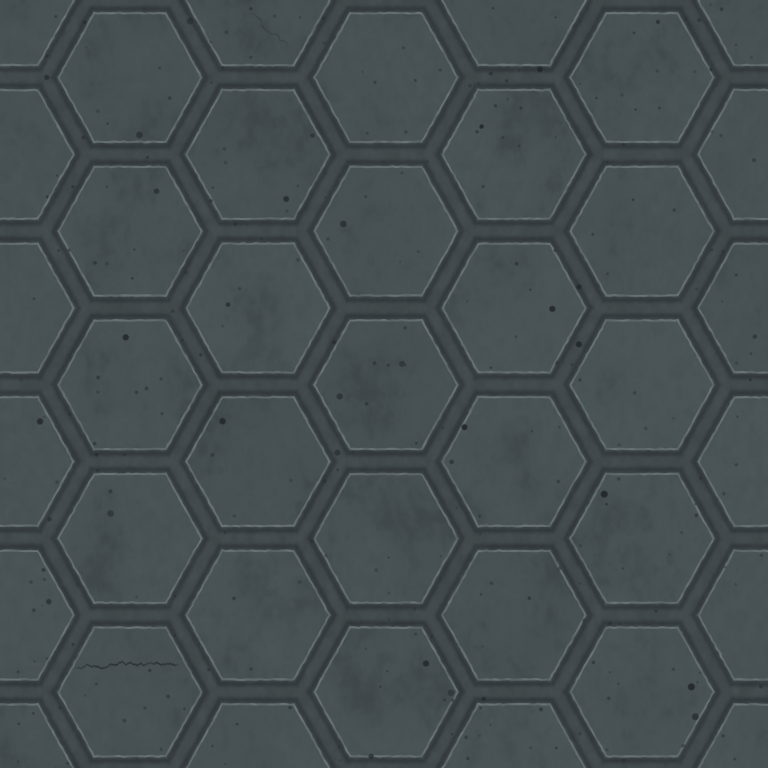
This pattern is drawn by a WebGL 2 fragment shader. Its source:

```glsl
#version 300 es
precision highp float;

uniform vec2 u_resolution;
out vec4 fragColor;

const vec2 LATTICE = vec2(1.0 / 3.0, 0.2);   // six staggered columns, five rows
const vec2 CENTRE = vec2(0.5026, 0.499);
const float STRETCH = 1.0392;                // makes the cells regular hexagons
const float APOTHEM = 0.1;
const float RIM = 0.0162;                    // distance of tile rim from joint centre

const vec3 SLATE = vec3(0.285, 0.325, 0.335);
const vec3 STAIN = vec3(0.235, 0.265, 0.275);
const vec3 JOINT = vec3(0.258, 0.290, 0.300);
const vec3 SHADOW = vec3(0.195, 0.218, 0.232);
const vec3 HIGHLIGHT = vec3(0.43, 0.465, 0.47);
const vec3 PIT = vec3(0.12, 0.135, 0.15);

float hash(vec2 p, float seed) {
    vec3 q = fract(vec3(p.xyx + seed * 7.31) * vec3(0.1031, 0.1030, 0.0973));
    q += dot(q, q.yzx + 33.33);
    return fract((q.x + q.y) * q.z);
}

float valueNoise(vec2 p, float seed) {
    vec2 i = floor(p), f = fract(p);
    f = f * f * (3.0 - 2.0 * f);
    float low = mix(hash(i, seed), hash(i + vec2(1, 0), seed), f.x);
    float high = mix(hash(i + vec2(0, 1), seed), hash(i + vec2(1, 1), seed), f.x);
    return mix(low, high, f.y);
}

float fbm(vec2 p, float seed) {
    float sum = 0.0, weight = 0.5;
    for (int i = 0; i < 5; i++) {
        sum += weight * valueNoise(p, seed + float(i));
        p = mat2(1.6, 1.2, -1.2, 1.6) * p + 3.7;
        weight *= 0.55;
    }
    return sum / 1.055;
}

// Offset from the nearest of the two interleaved lattices of tile centres.
vec2 tileOffset(vec2 p) {
    vec2 a = mod(p + 0.5 * LATTICE, LATTICE) - 0.5 * LATTICE;
    vec2 b = mod(p, LATTICE) - 0.5 * LATTICE;
    vec2 scale = vec2(STRETCH, 1.0);
    return length(a * scale) < length(b * scale) ? a : b;
}

float jointDistance(vec2 offset) {
    vec2 q = abs(offset * vec2(STRETCH, 1.0));
    return APOTHEM - max(q.y, dot(q, vec2(0.8660, 0.5)));
}

float band(float x, float halfWidth, float soft) {
    return 1.0 - smoothstep(max(halfWidth - soft, 0.0), halfWidth + soft, abs(x));
}

// One possible round pit in each square of a grid.
float pits(vec2 p, float cells, float chance, float radius, float pixel, float seed) {
    vec2 id = floor(p * cells);
    vec2 spot = 0.25 + 0.5 * vec2(hash(id, seed), hash(id, seed + 1.0));
    float r = radius * (0.5 + 0.5 * hash(id, seed + 2.0));
    float d = length(fract(p * cells) - spot) / cells;
    float present = step(hash(id, seed + 3.0), chance);
    return present * band(d, r, pixel) * (0.5 + 0.5 * hash(id, seed + 4.0));
}

// A wandering hairline from a to b.
float crack(vec2 p, vec2 a, vec2 b, float width, float pixel, float seed) {
    vec2 along = normalize(b - a);
    vec2 q = vec2(dot(p - a, along), dot(p - a, vec2(-along.y, along.x)));
    float span = length(b - a);
    float drift = (fbm(vec2(q.x * 60.0, 0.5), seed) - 0.5) * 0.022;
    float inside = smoothstep(0.0, 0.01, q.x) * smoothstep(0.0, 0.01, span - q.x);
    float strength = 0.45 + 0.55 * valueNoise(vec2(q.x * 90.0, 2.0), seed + 9.0);
    return inside * strength * band(q.y - drift, width, pixel);
}

void main() {
    vec2 uv = gl_FragCoord.xy / u_resolution;
    float pixel = 1.0 / min(u_resolution.x, u_resolution.y);

    vec2 offset = tileOffset(uv - CENTRE);
    vec2 tileId = floor((uv - offset) * 60.0 + 0.5);
    float d = jointDistance(offset) + (valueNoise(uv * 180.0, 2.0) - 0.5) * 0.0012;

    // Mottled stone face
    float cloud = fbm(uv * vec2(15.0, 12.0), 11.0);
    float grain = fbm(uv * vec2(95.0, 70.0), 23.0);
    float stain = 0.85 * smoothstep(0.48, 0.8, 0.6 * cloud + 0.4 * grain);
    vec3 face = mix(SLATE, STAIN, stain);
    face *= 0.98 + 0.04 * hash(tileId, 5.0) + 0.10 * (grain - 0.5);

    // Joint with a raised middle between two dark grooves
    float groove = exp(-pow((d - 0.0105) / 0.0038, 2.0));
    vec3 joint = mix(JOINT, SHADOW, groove * (0.8 + 0.2 * cloud));
    joint *= 0.92 + 0.16 * grain;
    vec3 color = mix(joint, face, smoothstep(RIM - 0.002, RIM + 0.001, d));

    // Worn bright rim
    float wear = 0.45 + 0.5 * valueNoise(uv * 130.0, 31.0);
    color = mix(color, HIGHLIGHT, wear * band(d - RIM, 0.0014, 0.5 * pixel + 0.0003));

    // Pits and cracks
    float damage = pits(uv, 26.0, 0.05, 0.0045, pixel, 41.0);
    damage = max(damage, 0.65 * pits(uv, 60.0, 0.07, 0.0025, pixel, 53.0));
    damage = max(damage, 0.8 * crack(uv, vec2(0.095, 0.132), vec2(0.235, 0.138), 0.0012, pixel, 61.0));
    damage = max(damage, 0.4 * crack(uv, vec2(0.32, 0.985), vec2(0.375, 0.935), 0.001, pixel, 67.0));
    color = mix(color, PIT, 0.85 * damage);

    fragColor = vec4(color, 1.0);
}
```
